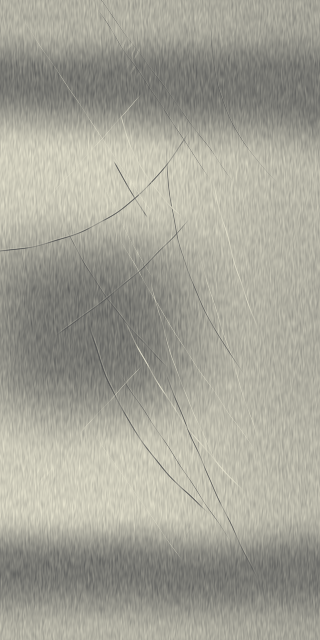
Give the GLSL for this texture, as a Shadertoy shader.

```glsl
// Brushed steel sheet with soft dark reflections and stray scratches.
// Fine vertical grain is stretched gradient noise; each scratch is a bent,
// broken hairline placed by hash in a loop.

#define DARK_STEEL  vec3(0.47, 0.47, 0.45)
#define LIGHT_STEEL vec3(0.83, 0.82, 0.75)
#define GRAIN 1.0
#define SCRATCHES 22
#define SCRATCH_WIDTH 0.0014
#define LIGHT_MARK 1.15
#define DARK_MARK -0.42
#define BLOB_CENTRE vec2(0.27, 0.98)
#define BLOB_RADIUS vec2(0.38, 0.30)

vec2 hash2(vec2 p) {
    vec3 q = fract(p.xyx * vec3(0.1031, 0.1030, 0.0973));
    q += dot(q, q.yzx + 33.33);
    return fract((q.xx + q.yz) * q.zy);
}

float gradientAt(vec2 cell, vec2 corner, vec2 f) {
    return dot(hash2(cell + corner + 71.0) * 2.0 - 1.0, f - corner);
}

float gradientNoise(vec2 p) {
    vec2 cell = floor(p), f = fract(p);
    vec2 w = f * f * f * (f * (f * 6.0 - 15.0) + 10.0);
    float low = mix(gradientAt(cell, vec2(0, 0), f), gradientAt(cell, vec2(1, 0), f), w.x);
    float high = mix(gradientAt(cell, vec2(0, 1), f), gradientAt(cell, vec2(1, 1), f), w.x);
    return mix(low, high, w.y);
}

// Broad reflections: 0 is dark steel, 1 is light steel
float sheen(vec2 p) {
    p.y += 0.03 * gradientNoise(p * vec2(3.0, 2.0));
    float dip = (p.y - 0.95) / 0.38;
    float light = 0.97 - 0.24 * smoothstep(0.35, 1.0, p.x) - 0.15 * exp(-dip * dip);

    float topBand = smoothstep(1.53, 1.74, p.y + 0.06 * p.x)
                  * (1.0 - 0.64 * smoothstep(1.77, 1.92, p.y));
    float lowBand = (1.0 - smoothstep(0.23, 0.40, p.y))
                  * (0.34 + 0.66 * smoothstep(0.02, 0.20, p.y));

    vec2 q = abs(p - BLOB_CENTRE) / BLOB_RADIUS;
    float radius = pow(dot(q * q, q), 1.0 / 3.0);
    float blob = 1.0 - smoothstep(0.30, 1.38, radius);
    return light * (1.0 - topBand) * (1.0 - lowBand) * (1.0 - blob);
}

// Short, thin streaks that lean a little to either side of vertical
float brushedGrain(vec2 p) {
    p.x += 0.004 * gradientNoise(p * vec2(20.0, 9.0));
    vec2 left = vec2(p.x + 0.05 * p.y, p.y), right = vec2(p.x - 0.07 * p.y, p.y);
    return 0.30 * gradientNoise(left * vec2(173.0, 27.0))
         + 0.26 * gradientNoise(right * vec2(211.0, 46.0) + 17.0)
         + 0.09 * gradientNoise(p * vec2(97.0, 12.0) + 41.0)
         + 0.05 * gradientNoise(p * vec2(31.0, 4.0) + 63.0);
}

float hairline(float d, float width, float pixel) {
    return 1.0 - smoothstep(width - 0.5 * pixel, width + 0.5 * pixel, abs(d));
}

// Draws one scratch over the tone
float addScratch(float tone, vec2 p, float id, float pixel) {
    vec2 place = hash2(vec2(id, 3.0)), form = hash2(vec2(id, 11.0));
    vec2 kind = hash2(vec2(id, 23.0)), look = hash2(vec2(id, 37.0));

    vec2 centre = vec2(mix(0.28, 0.74, place.x),
                       mix(0.42, 1.82, (id + place.y) / float(SCRATCHES)));
    float angle = kind.x < 0.62 ? mix(-1.32, -0.92, form.x) : mix(0.45, 0.9, form.x);
    float halfLength = mix(0.10, 0.42, form.y);
    float bend = 1.4 * pow(2.0 * kind.y - 1.0, 3.0);

    // Local frame: u runs along the scratch, d across it
    vec2 r = p - centre, dir = vec2(cos(angle), sin(angle));
    float u = dot(r, dir);
    float v = dot(r, vec2(-dir.y, dir.x)) + 0.006 * gradientNoise(vec2(u * 9.0, id));
    float d = (v - bend * u * u) / sqrt(1.0 + 4.0 * bend * bend * u * u);

    float ends = 1.0 - smoothstep(0.8, 1.0, abs(u) / halfLength);
    float breaks = smoothstep(-0.25, 0.15, gradientNoise(vec2(u * 16.0, id * 5.3)));
    float strength = ends * mix(0.4, 1.0, breaks) * mix(0.4, 1.0, look.x);
    float width = SCRATCH_WIDTH * mix(0.6, 1.3, look.x);

    bool isLight = look.y < 0.45;
    float rim = isLight ? 0.0 : 0.25 * hairline(d - 2.2 * width, width, pixel);
    tone = mix(tone, LIGHT_MARK, rim * strength);
    return mix(tone, isLight ? LIGHT_MARK : DARK_MARK,
               0.9 * strength * hairline(d, width, pixel));
}

void mainImage(out vec4 fragColor, in vec2 fragCoord) {
    vec2 p = fragCoord / iResolution.xy * vec2(1.0, 2.0);
    float pixel = 2.0 / iResolution.y;
    float tone = sheen(p) + GRAIN * brushedGrain(p);

    // Faint slanted scuffs in a few patches
    float patchMask = smoothstep(0.28, 0.5, gradientNoise(p * vec2(6.0, 5.0) + 9.0));
    vec2 slant = vec2(p.x - 0.6 * p.y, p.y + 0.6 * p.x);
    tone += 0.3 * patchMask * smoothstep(0.1, 0.4, gradientNoise(slant * vec2(90.0, 16.0)));

    for (int i = 0; i < SCRATCHES; i++) tone = addScratch(tone, p, float(i), pixel);

    fragColor = vec4(clamp(mix(DARK_STEEL, LIGHT_STEEL, tone), 0.0, 1.0), 1.0);
}
```
